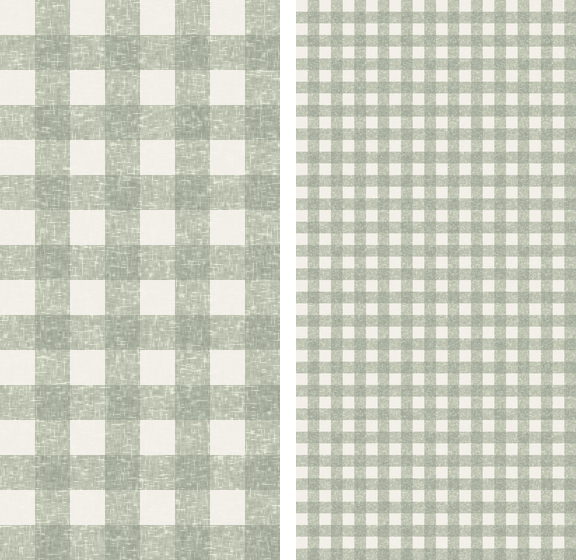
Left: one tile. Right: repeated 3 by 3.
Write a Shadertoy shader that draws this pattern.

```glsl
// Two-tone gingham check on linen: upright and level bands of equal width
// cross over a cream ground, darker where they overlap. Wrapping value noise,
// stretched along each thread direction, adds slubs and pale flecks.

const vec2 REPEATS = vec2(4.0, 8.0);          // checks across and up the canvas
const vec2 BAND_CENTRE = vec2(0.75, 0.25);    // band middle within one check
const float BAND_WIDTH = 0.5;                 // share of one check

const vec3 CREAM = vec3(0.952, 0.938, 0.912);
const vec3 SAGE = vec3(0.762, 0.780, 0.712);
const vec3 DEEP_SAGE = vec3(0.682, 0.708, 0.645);

// Noise cells over the whole canvas; whole numbers keep it seamless
const vec2 WEFT_CELLS = vec2(52.0, 400.0);
const vec2 WARP_CELLS = vec2(200.0, 104.0);
const vec2 GRAIN_CELLS = vec2(240.0, 480.0);
const vec2 MOTTLE_CELLS = vec2(20.0, 40.0);

const float THREAD_STRENGTH = 0.075;
const float GRAIN_STRENGTH = 0.055;
const float MOTTLE_STRENGTH = 0.025;
const float FLECK_STRENGTH = 0.10;
const float FLECK_MEAN = 0.08;                // keeps the average tone steady
const float GROUND_WEAVE = 0.10;              // weave visible on bare cream

// Integer hash to 0..1
float hash(vec2 cell, uint seed) {
    uvec2 q = uvec2(cell);
    uint h = q.x * 1597334677u ^ q.y * 3812015801u ^ seed * 2654435769u;
    h = (h ^ (h >> 16)) * 2246822519u;
    h = (h ^ (h >> 13)) * 3266489917u;
    h ^= h >> 16;
    return float(h >> 8) / 16777216.0;
}

// Value noise that wraps over the unit canvas
float wrapNoise(vec2 uv, vec2 cells, uint seed) {
    vec2 p = uv * cells;
    vec2 i = floor(p);
    vec2 f = fract(p);
    f = f * f * (3.0 - 2.0 * f);
    vec2 a = mod(i, cells);
    vec2 b = mod(i + 1.0, cells);
    return mix(mix(hash(a, seed), hash(vec2(b.x, a.y), seed), f.x),
               mix(hash(vec2(a.x, b.y), seed), hash(b, seed), f.x), f.y);
}

// Smooth-edged coverage of the upright (x) and level (y) bands
vec2 bandCoverage(vec2 uv) {
    vec2 fromCentre = abs(fract(uv * REPEATS - BAND_CENTRE + 0.5) - 0.5);
    vec2 pixel = REPEATS / iResolution.xy;
    return clamp((0.5 * BAND_WIDTH - fromCentre) / pixel + 0.5, 0.0, 1.0);
}

// Zero-centred lightness of the woven cloth
float linen(vec2 uv) {
    float weft = wrapNoise(uv, WEFT_CELLS, 1u);
    float warp = wrapNoise(uv, WARP_CELLS, 2u);
    float grain = wrapNoise(uv, GRAIN_CELLS, 3u);
    float mottle = wrapNoise(uv, MOTTLE_CELLS, 4u);
    float fleck = max(smoothstep(0.72, 1.0, weft), 0.7 * smoothstep(0.75, 1.0, warp));
    return THREAD_STRENGTH * (weft + warp - 1.0)
         + GRAIN_STRENGTH * (grain - 0.5)
         + MOTTLE_STRENGTH * (mottle - 0.5)
         + FLECK_STRENGTH * (fleck - FLECK_MEAN);
}

void mainImage(out vec4 fragColor, in vec2 fragCoord) {
    vec2 uv = fragCoord / iResolution.xy;

    // Dye: one band gives sage, two give deep sage
    vec2 band = bandCoverage(uv);
    float dyed = max(band.x, band.y);
    vec3 colour = mix(mix(CREAM, SAGE, dyed), DEEP_SAGE, band.x * band.y);

    // Weave shows mostly where the cloth is dyed
    colour += linen(uv) * mix(GROUND_WEAVE, 1.0, dyed);
    fragColor = vec4(clamp(colour, 0.0, 1.0), 1.0);
}
```
